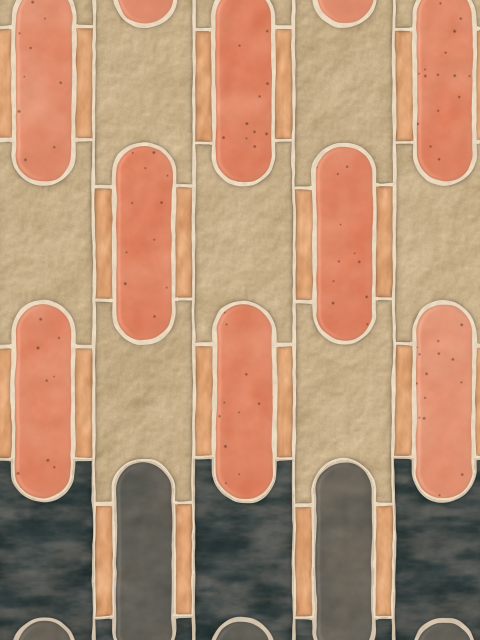
A Shadertoy shader for this pattern:

```glsl
float hash(vec2 p) {
    vec3 q = fract(vec3(p.xyx) * vec3(0.1031, 0.103, 0.0973));
    q += dot(q, q.yzx + 33.33);
    return fract((q.x + q.y) * q.z);
}

float noise(vec2 p) {
    vec2 i = floor(p), f = fract(p);
    f = f * f * (3.0 - 2.0 * f);
    return mix(mix(hash(i), hash(i + vec2(1, 0)), f.x),
               mix(hash(i + vec2(0, 1)), hash(i + 1.0), f.x), f.y);
}

float fbm(vec2 p) {
    float sum = 0.0, amp = 0.5;
    for (int i = 0; i < 4; i++) {
        sum += amp * noise(p);
        p = p * 2.03 + 17.1;
        amp *= 0.5;
    }
    return sum;
}

// Slope of the clay surface, lit from the upper left
float relief(vec2 p) {
    return fbm(p) - fbm(p + vec2(0.35, 0.45));
}

// Scattered pinholes in the glaze
float pinholes(vec2 p, float aa) {
    vec2 cell = floor(p * 14.0);
    vec2 centre = 0.25 + 0.5 * vec2(hash(cell + 3.0), hash(cell + 8.0));
    float radius = mix(0.06, 0.16, hash(cell + 21.0));
    float d = length(fract(p * 14.0) - centre) - radius;
    return step(0.95, hash(cell + 40.0)) * (1.0 - smoothstep(-aa, aa + 0.05, d));
}

void mainImage(out vec4 fragColor, in vec2 fragCoord) {
    // One unit is one column; y runs downward
    float px = 6.4 / iResolution.y;
    vec2 p = vec2(fragCoord.x, iResolution.y - fragCoord.y) * px;
    vec2 w = p + 0.018 * (vec2(noise(p * 2.3), noise(p * 2.3 + 50.0)) - 0.5);
    w += 0.008 * (vec2(noise(p * 11.0), noise(p * 11.0 + 90.0)) - 0.5);

    // Alternate columns are shifted by half the vertical pitch
    float pitch = 3.167;
    float column = floor(w.x + 0.0625);
    float start = mod(column, 2.0) < 0.5 ? 4.017 : 2.433;
    float rows = (w.y - start) / pitch;
    float row = floor(rows + 0.5);
    vec2 local = vec2(w.x + 0.0625 - column - 0.5, (rows - row) * pitch);
    vec2 id = vec2(column, row) + 20.0;

    // Distances to the pill, the side strips and the column joint
    float shift = 0.025 * (hash(id) - 0.5);
    float pill = length(vec2(local.x - shift, max(abs(local.y) - 0.69, 0.0))) - 0.3;
    float side = sign(local.x);
    float strip = abs(local.y + 0.035 * (hash(id + side * 7.3) - 0.5)) - 0.567;
    float joint = 0.5 - abs(local.x);
    bool isPill = pill < 0.0;
    bool isStrip = !isPill && strip < 0.0;
    float edge = isPill ? -pill : min(pill, min(joint, abs(strip)));

    // Tiles centred low on the wall take the dark glaze
    float tileRow = isPill || isStrip ? row : floor(rows) + 0.5;
    bool dark = start + tileRow * pitch > 4.8;
    vec2 tile = vec2(column, tileRow * 2.0) + 40.0;
    float tone = hash(tile + 5.0);
    float mottle = fbm(p * 3.2 + tile * 2.7);
    float streak = fbm(p * vec2(3.0, 9.0) + tile);

    vec3 color;
    if (isStrip) {
        color = mix(vec3(0.86, 0.61, 0.42), vec3(0.92, 0.71, 0.53), mottle);
        color += 0.18 * relief(p * vec2(12.0, 5.0) + side * 9.0);
    } else if (isPill && !dark) {
        color = mix(vec3(0.86, 0.48, 0.35), vec3(0.90, 0.64, 0.52), tone * 0.75 + mottle * 0.8 - 0.28);
        color += 0.07 * relief(p * 5.0);
        color = mix(color, vec3(0.80, 0.40, 0.28), 0.45 * smoothstep(0.3, 0.95, local.y) * mottle);
        color = mix(color, vec3(0.94, 0.69, 0.56), 0.4 * exp(-edge * 24.0));
        color *= 1.0 - 0.4 * pinholes(p, px * 14.0);
    } else if (isPill) {
        color = mix(vec3(0.31, 0.32, 0.30), vec3(0.47, 0.43, 0.38), mottle * 0.9 + 0.2 * tone);
        color += 0.05 * relief(p * 7.0) + 0.06 * (streak - 0.5);
    } else if (dark) {
        color = mix(vec3(0.17, 0.22, 0.22), vec3(0.36, 0.36, 0.34), smoothstep(0.15, 0.75, streak));
        color += 0.12 * (mottle - 0.5) + 0.05 * relief(p * 9.0);
    } else {
        color = mix(vec3(0.74, 0.65, 0.50), vec3(0.82, 0.72, 0.58), mottle);
        color += 0.02 * (tone - 0.5) + 0.11 * relief(p * 15.0);
        color += 0.08 * relief(p * 5.0 + 31.0);
        color += 0.025 * (hash(floor(p * 130.0)) - 0.5);
    }

    // Rounded rims and narrow shadows beside the grout
    color *= 1.0 - (isPill ? 0.10 : 0.24) * exp(-max(edge - 0.02, 0.0) * 55.0);
    if (isPill) color += 0.07 * exp(-pow((edge - 0.05) * 55.0, 2.0)) * smoothstep(0.1, -0.3, local.x);

    // Uneven cream grout
    float width = 0.011 + 0.012 * noise(p * 5.0 + 70.0);
    if (pill < 0.04) width += 0.004;
    vec3 grout = vec3(0.92, 0.85, 0.75) + 0.10 * (fbm(p * 18.0) - 0.5);
    if (dark && !isStrip) grout *= 0.9;
    color = mix(grout, color, smoothstep(width - px * 0.7, width + px * 0.7, edge));

    fragColor = vec4(clamp(color, 0.0, 1.0), 1.0);
}
```
